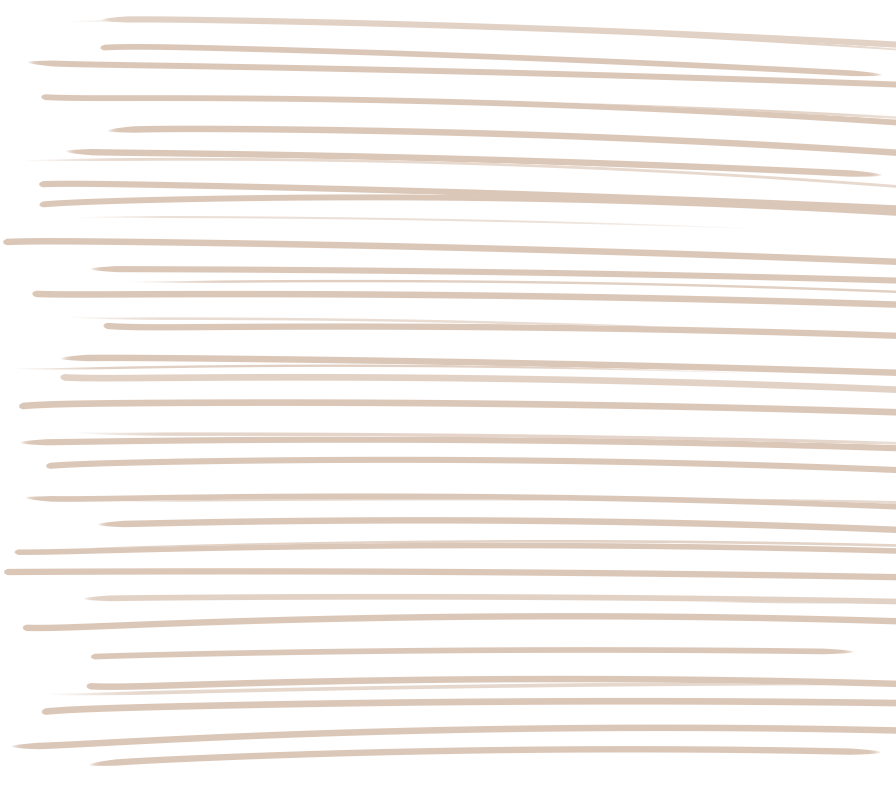
Write a Shadertoy shader that draws this pattern.

```glsl
// Loose, nearly horizontal beige brush strokes with tapered ends on white paper.
#define BOLD_COUNT 28
#define FINE_COUNT 13
#define BOLD_HALF_WIDTH 0.0040
#define FINE_HALF_WIDTH 0.0016
#define ROW_JITTER 0.62
#define TILT_TOP -0.034
#define TILT_BOTTOM 0.016
#define TILT_JITTER 0.022
#define ARCH 0.011
#define HOOK 0.007

const vec3 PAPER = vec3(1.0);
const vec3 INK = vec3(0.86, 0.78, 0.72);

// Random value in 0..1 for one property of one stroke
float hash(int stroke, int property) {
    uint n = uint(stroke) * 1597334677u + uint(property) * 3812015801u + 977u;
    n = (n ^ (n >> 16)) * 2146121005u;
    n = (n ^ (n >> 15)) * 2221713035u;
    n ^= n >> 16;
    return float(n & 65535u) / 65535.0;
}

// Height of a stroke's centre line: tilt, shallow arch and a small entry hook
float centreLine(float x, float row, float start, int id) {
    float tilt = mix(TILT_BOTTOM, TILT_TOP, row) + TILT_JITTER * (hash(id, 1) - 0.5);
    float arch = ARCH * mix(0.3, 1.3, hash(id, 2)) * 4.0 * x * (1.0 - x);
    float hook = HOOK * (hash(id, 3) - 0.45) * exp(-max(x - start, 0.0) * 35.0);
    return row + tilt * x + arch + hook;
}

// Antialiased coverage of a band, also correct below one pixel
float band(float dist, float halfWidth) {
    float pixels = iResolution.y;
    return clamp(0.5 + (halfWidth - abs(dist)) * pixels, 0.0, min(1.0, 2.0 * halfWidth * pixels));
}

// Wide strokes: blunt or softly faded tips, many running off the right edge
float boldStroke(vec2 uv, int id) {
    float row = 1.0 - (float(id) + 0.5 + ROW_JITTER * (hash(id, 4) - 0.5)) / float(BOLD_COUNT);
    float start = mix(-0.01, 0.125, hash(id, 5));
    float end = hash(id, 6) < 0.28 ? mix(0.95, 0.99, hash(id, 7)) : 1.1;
    float tip = hash(id, 8) < 0.4 ? 0.005 : 0.03;
    float entry = clamp((uv.x - start) / tip, 0.0, 1.0);
    float leave = clamp((end - uv.x) / 0.035, 0.0, 1.0);
    float taper = sqrt(entry * leave);
    float width = BOLD_HALF_WIDTH * mix(0.88, 1.06, hash(id, 9)) * taper;
    float strength = hash(id, 10) < 0.12 ? 0.8 : 1.0;
    float dist = uv.y - centreLine(uv.x, row, start, id);
    return band(dist, width) * strength * smoothstep(0.0, 0.7, taper);
}

// Fine pale strokes: long tapers, varied lengths
float fineStroke(vec2 uv, int index) {
    int id = index + 100;
    float row = 1.0 - (float(index) + 0.1 + 0.7 * hash(id, 4)) / float(FINE_COUNT);
    float start = mix(0.0, 0.2, hash(id, 5));
    if (hash(id, 11) < 0.1) start = 0.76;
    float end = mix(0.84, 1.3, hash(id, 6));
    float entry = smoothstep(start, start + 0.12, uv.x);
    float leave = smoothstep(end, end - 0.3, uv.x);
    float taper = entry * leave;
    float width = FINE_HALF_WIDTH * mix(0.75, 1.5, hash(id, 9)) * mix(0.45, 1.0, taper);
    float strength = mix(0.55, 0.85, hash(id, 10)) * sqrt(taper);
    float dist = uv.y - centreLine(uv.x, row, start, id);
    return band(dist, width) * strength;
}

void mainImage(out vec4 fragColor, in vec2 fragCoord) {
    vec2 uv = fragCoord / iResolution.xy;
    float ink = 0.0;

    // Overlaps keep the flat ink colour
    for (int i = 0; i < BOLD_COUNT; i++) ink = max(ink, boldStroke(uv, i));
    for (int i = 0; i < FINE_COUNT; i++) ink = max(ink, fineStroke(uv, i));

    fragColor = vec4(mix(PAPER, INK, ink), 1.0);
}
```
